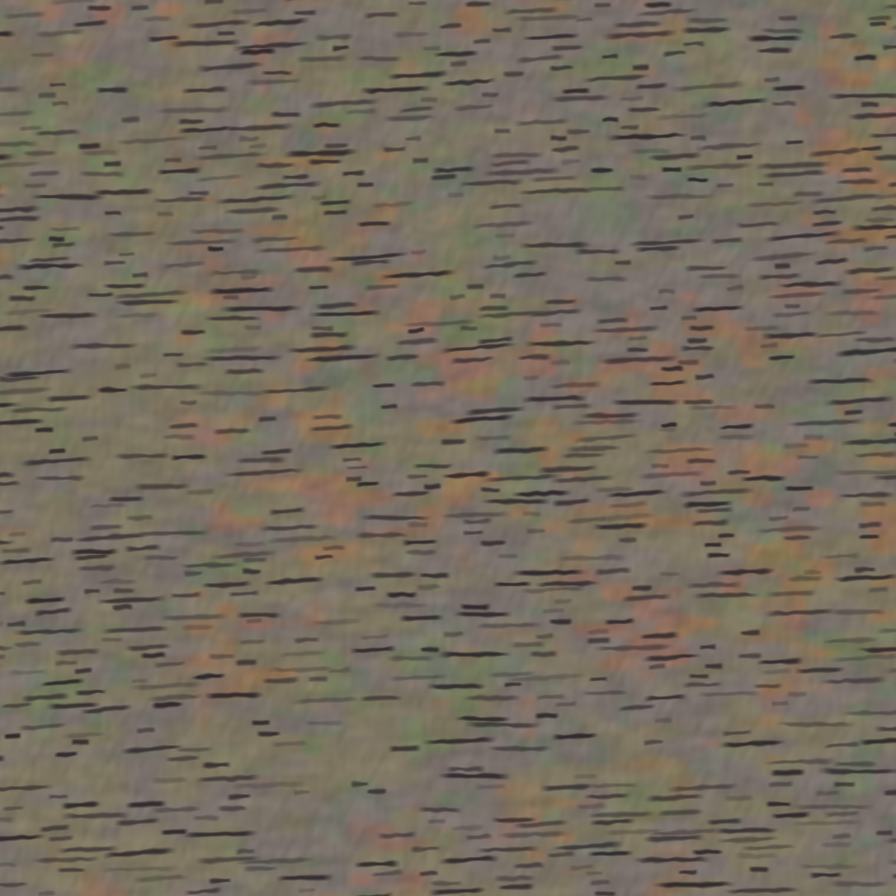
This texture is drawn by a Shadertoy shader. Its source:

```glsl
const vec3 WARM_BASE = vec3(0.492, 0.461, 0.377);
const vec3 COOL_BASE = vec3(0.477, 0.440, 0.422);
const vec3 DASH_COLOR = vec3(0.165, 0.140, 0.155);
const vec3 RUST_SHIFT = vec3(0.075, -0.015, -0.045);
const vec3 GREEN_SHIFT = vec3(-0.040, 0.018, -0.015);
const float ROWS = 88.0;           // dash rows per canvas height
const float CELL_WIDTH = 0.085;    // spacing of dashes along a row
const float DASH_SHARE = 0.72;     // filled part of the cells
const float DASH_THICKNESS = 0.0041;
const float TILT = 0.045;          // rise of the rows to the right
const float WAVE = 0.006;          // bending of the rows
const float MOTTLE = 0.16;
const float FIBER = 0.10;

float hash(vec2 p) {
    return fract(sin(dot(p, vec2(127.1, 311.7))) * 43758.5453);
}

float noise(vec2 p) {
    vec2 cell = floor(p);
    vec2 f = fract(p);
    f = f * f * (3.0 - 2.0 * f);
    float low = mix(hash(cell), hash(cell + vec2(1.0, 0.0)), f.x);
    float high = mix(hash(cell + vec2(0.0, 1.0)), hash(cell + 1.0), f.x);
    return mix(low, high, f.y);
}

vec2 rotate(vec2 p, float angle) {
    float c = cos(angle);
    float s = sin(angle);
    return vec2(c * p.x + s * p.y, c * p.y - s * p.x);
}

// Strongest dark dash covering the point, 0 to 1
float dashes(vec2 p) {
    float strongest = 0.0;
    float row = floor(p.y * ROWS);
    for (int j = -1; j <= 1; j++) {
        float r = row + float(j);
        float shift = hash(vec2(r, 5.3));
        float column = floor(p.x / CELL_WIDTH + shift);
        for (int i = -1; i <= 1; i++) {
            vec2 id = vec2(column + float(i), r);
            float crowd = noise(id * vec2(0.45, 0.22) + 40.0);
            float present = step(hash(id + 11.0), DASH_SHARE * (0.45 + 1.1 * crowd));
            vec2 center = vec2((id.x + 0.5 - shift + 0.6 * (hash(id + 23.0) - 0.5)) * CELL_WIDTH,
                               (r + 0.5 + 0.6 * (hash(id + 37.0) - 0.5)) / ROWS);
            vec2 d = p - center;
            d.y -= d.x * 0.07 * (hash(id + 71.0) - 0.5);
            d.y += 0.0016 * (noise(vec2(p.x * 110.0, r * 3.7)) - 0.5);
            float halfLength = mix(0.011, 0.050, pow(hash(id + 53.0), 1.6));
            float thickness = DASH_THICKNESS * (0.65 + 0.7 * noise(vec2(p.x * 75.0, r * 9.1)));
            float across = 1.0 - smoothstep(0.15, 1.0, abs(d.y) / thickness);
            float along = 1.0 - smoothstep(0.55, 1.0, abs(d.x) / halfLength);
            float depth = mix(0.25, 1.0, hash(id + 89.0));
            strongest = max(strongest, present * across * along * depth);
        }
    }
    return strongest;
}

void mainImage(out vec4 fragColor, in vec2 fragCoord) {
    vec2 uv = fragCoord / iResolution.y;

    // Slightly bent, tilted weaving direction
    vec2 p = rotate(uv, TILT);
    p.y += WAVE * (noise(uv * 5.0 + 7.0) - 0.5);

    // Warm and cool ground with soft tinted patches
    float warmth = 0.65 * noise(p * vec2(24.0, 46.0)) + 0.35 * noise(p * 9.0 + 17.0);
    vec3 color = mix(COOL_BASE, WARM_BASE, smoothstep(0.28, 0.72, warmth));
    float rust = noise(p * vec2(30.0, 52.0) + 61.0) * (0.5 + noise(p * 7.0 + 3.0));
    float green = noise(p * vec2(34.0, 48.0) + 93.0) * (0.5 + noise(p * 8.0 + 29.0));
    color += RUST_SHIFT * smoothstep(0.55, 1.1, rust);
    color += GREEN_SHIFT * smoothstep(0.50, 1.1, green);

    // Horizontal mottling
    float mottle = 0.6 * noise(p * vec2(32.0, 88.0) + 13.0) + 0.4 * noise(p * vec2(70.0, 130.0));
    color *= 1.0 + MOTTLE * (mottle - 0.5);

    // Fine slanted and upright fibers
    float slanted = noise(rotate(uv, 1.05) * vec2(38.0, 170.0) + 31.0);
    float upright = noise(uv * vec2(190.0, 42.0) + 47.0);
    color *= 1.0 + FIBER * (0.6 * slanted + 0.5 * upright - 0.55);

    // Dark broken stitches
    color = mix(color, DASH_COLOR, 0.92 * dashes(p));

    fragColor = vec4(clamp(color, 0.0, 1.0), 1.0);
}
```
